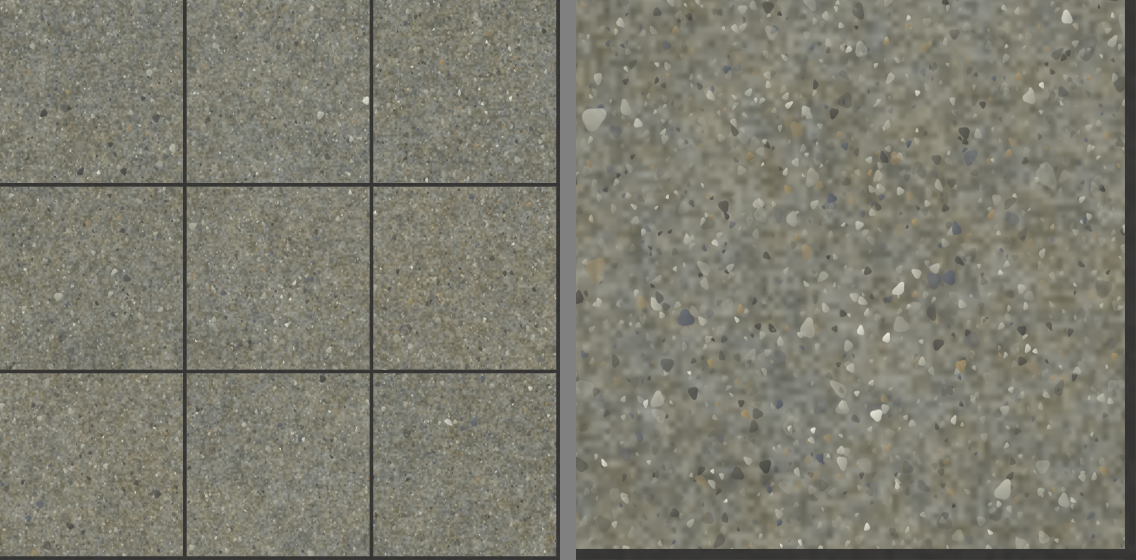
Left: the whole. Right: its middle third, enlarged.
Give the GLSL for this texture, as a Shadertoy shader.

```glsl
const float TILES = 3.0;
const float GROUT_HALF_WIDTH = 0.0098;            // in tile units
const vec2 GROUT_CENTRE = vec2(0.99, 0.01);       // in tile units
const vec3 STONE = vec3(0.496, 0.492, 0.441);
const vec3 GROUT = vec3(0.215, 0.213, 0.208);
const vec3 PALE = vec3(0.70, 0.70, 0.645);
const vec3 WHITE = vec3(0.88, 0.88, 0.83);
const vec3 DARK = vec3(0.29, 0.29, 0.275);
const vec3 OCHRE = vec3(0.61, 0.535, 0.39);
const vec3 SLATE = vec3(0.35, 0.37, 0.41);

vec3 hash3(ivec2 cell, int seed) {
    uvec3 v = uvec3(uvec2(cell), uint(seed)) * 1664525u + 1013904223u;
    v.x += v.y * v.z; v.y += v.z * v.x; v.z += v.x * v.y;
    v ^= v >> 16u;
    v.x += v.y * v.z; v.y += v.z * v.x; v.z += v.x * v.y;
    return vec3(v >> 16u) / 65535.0;
}

ivec2 wrapCell(ivec2 cell, ivec2 period) {
    return (cell + period) % period;
}

// Periodic value noise, centred on zero
float noise(vec2 uv, ivec2 period, int seed) {
    vec2 p = uv * vec2(period);
    ivec2 i = ivec2(floor(p));
    vec2 f = smoothstep(0.0, 1.0, fract(p));
    float a = hash3(wrapCell(i, period), seed).x;
    float b = hash3(wrapCell(i + ivec2(1, 0), period), seed).x;
    float c = hash3(wrapCell(i + ivec2(0, 1), period), seed).x;
    float d = hash3(wrapCell(i + ivec2(1, 1), period), seed).x;
    return mix(mix(a, b, f.x), mix(c, d, f.x), f.y) - 0.5;
}

vec3 chipColor(float pick) {
    if (pick < 0.46) return PALE;
    if (pick < 0.52) return WHITE;
    if (pick < 0.77) return DARK;
    if (pick < 0.88) return OCHRE;
    return SLATE;
}

// Scattered stone chips on a jittered, wrapping grid
vec3 addChips(vec3 color, vec2 uv, int count, float density, vec2 radii, float pixel, int seed) {
    vec2 p = uv * float(count);
    ivec2 home = ivec2(floor(p));
    float blur = pixel * float(count);
    for (int y = -1; y <= 1; y++)
    for (int x = -1; x <= 1; x++) {
        ivec2 cell = home + ivec2(x, y);
        ivec2 id = wrapCell(cell, ivec2(count));
        vec3 place = hash3(id, seed);
        if (place.z > density) continue;
        vec3 form = hash3(id, seed + 1);
        vec3 look = hash3(id, seed + 2);

        // Upright, slightly turned and uneven pebble outline
        vec2 q = p - vec2(cell) - place.xy;
        float turn = (form.x - 0.5) * 1.8;
        q = mat2(cos(turn), -sin(turn), sin(turn), cos(turn)) * q;
        q.x *= mix(1.0, 1.9, form.y);
        float radius = mix(radii.x, radii.y, form.z * form.z);
        float angle = atan(q.y, q.x + 1e-5);
        float outline = radius * (1.0 + 0.14 * sin(3.0 * angle + 6.28 * look.z));
        float cover = 1.0 - smoothstep(-blur, blur, length(q) - outline);

        // Light from the upper left gives each chip some relief
        float relief = 1.0 + 0.11 * dot(q, vec2(-0.6, 0.8)) / radius;
        float opacity = mix(0.2, 0.9, look.y * look.y);
        color = mix(color, chipColor(look.x) * relief, cover * opacity);
    }
    return color;
}

// Fine sand, faint streaks and broad mottling
vec3 stoneBase(vec2 uv) {
    float grain = 0.13 * noise(uv, ivec2(256), 11)
                + 0.08 * noise(uv, ivec2(130, 100), 12)
                + 0.04 * noise(uv, ivec2(60, 220), 13)
                + 0.04 * noise(uv, ivec2(24), 14);
    float warmth = 0.045 * noise(uv, ivec2(80), 15) + 0.02 * noise(uv, ivec2(12), 16);
    return STONE + grain + warmth * vec3(0.5, 0.1, -0.8);
}

float groutMask(vec2 uv, float pixel) {
    vec2 away = abs(fract(uv * TILES - GROUT_CENTRE + 0.5) - 0.5);
    float edge = (min(away.x, away.y) - GROUT_HALF_WIDTH) / TILES;
    return 1.0 - smoothstep(-0.6 * pixel, 0.6 * pixel, edge);
}

void mainImage(out vec4 fragColor, in vec2 fragCoord) {
    vec2 uv = fragCoord / iResolution.xy;
    float pixel = 1.0 / iResolution.y;

    vec3 color = stoneBase(uv);
    color = addChips(color, uv, 160, 0.42, vec2(0.20, 0.48), pixel, 20);
    color = addChips(color, uv, 92, 0.30, vec2(0.20, 0.46), pixel, 30);
    color = addChips(color, uv, 42, 0.16, vec2(0.16, 0.34), pixel, 40);

    // Slight shift of tone from tile to tile
    vec3 tint = hash3(ivec2(floor(uv * TILES)), 50) - 0.5;
    color += 0.016 * tint.x + 0.014 * tint.y * vec3(0.6, 0.0, -0.8);

    vec3 grout = GROUT + 0.025 * noise(uv, ivec2(200), 60);
    fragColor = vec4(mix(color, grout, groutMask(uv, pixel)), 1.0);
}
```
